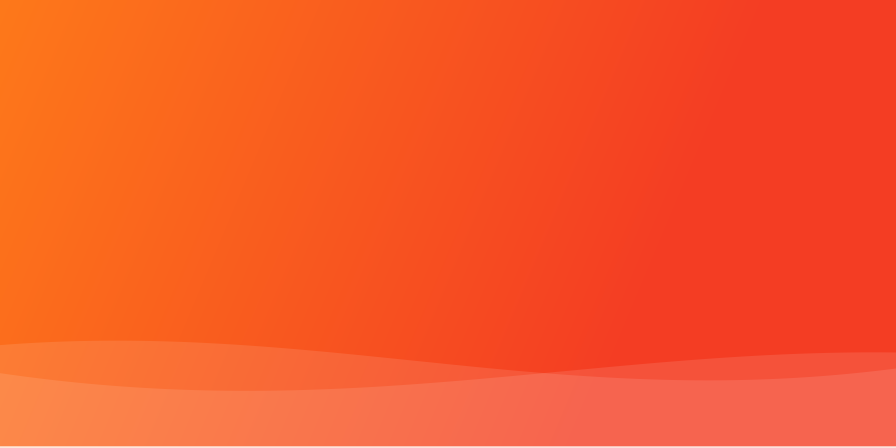
This background is drawn by a WebGL 2 fragment shader. Its source:

```glsl
#version 300 es
precision highp float;
// Diagonal orange-to-red gradient with two translucent waves along the bottom.

uniform vec2 u_resolution;
out vec4 fragColor;

const float PI = 3.14159265;
const vec3 ORANGE = vec3(0.994, 0.472, 0.102);
const vec3 RED = vec3(0.957, 0.24, 0.137);
const vec3 WHITE = vec3(1.0);
const float VEIL_OPACITY = 0.105;
const float RIM_HEIGHT = 0.0039;
const float RIM_OPACITY = 0.8;

// Linear blend that runs down to the right, then holds its end colour.
vec3 diagonalGradient(vec2 uv, vec3 start, vec3 end) {
    float along = (uv.x + 0.21 * (1.0 - uv.y)) / 0.853;
    return mix(start, end, clamp(along, 0.0, 1.0));
}

// Soft curve through two turning points, given as (x, height).
float waveHeight(float x, vec2 first, vec2 second) {
    float v = (x - first.x) / (second.x - first.x);
    float cubic = v * v * (3.0 - 2.0 * v);
    float cosine = 0.5 - 0.5 * cos(PI * v);
    return mix(first.y, second.y, 0.5 * (cubic + cosine));
}

// Smooth coverage of the area below a given height.
float below(float y, float height, float pixel) {
    return clamp((height - y) / pixel + 0.5, 0.0, 1.0);
}

void main() {
    vec2 uv = gl_FragCoord.xy / u_resolution;
    float pixel = 1.0 / u_resolution.y;
    vec3 color = diagonalGradient(uv, ORANGE, RED);

    // Overlapping white veils
    float backWave = waveHeight(uv.x, vec2(0.13, 0.2396), vec2(0.79, 0.151));
    float frontWave = waveHeight(uv.x, vec2(0.275, 0.1276), vec2(0.975, 0.2135));
    color = mix(color, WHITE, VEIL_OPACITY * below(uv.y, backWave, pixel));
    color = mix(color, WHITE, VEIL_OPACITY * below(uv.y, frontWave, pixel));

    // Pale rim at the lower edge
    color = mix(color, WHITE, RIM_OPACITY * below(uv.y, RIM_HEIGHT, pixel));

    fragColor = vec4(color, 1.0);
}
```
